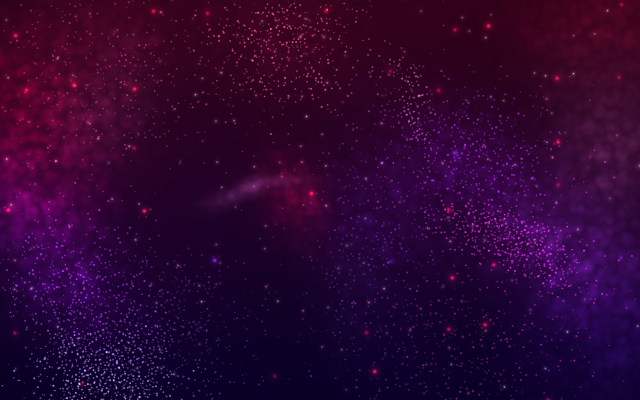
Give the GLSL for this background, as a Shadertoy shader.

```glsl
// Dark crimson and violet nebula with soft bokeh haze, drifting dust and scattered stars.
#define TOP_COLOR vec3(0.180, 0.005, 0.095)
#define MID_COLOR vec3(0.118, 0.005, 0.145)
#define LOW_COLOR vec3(0.040, 0.000, 0.155)
#define HAZE_GAIN 1.0
#define HAZE_WARP 0.07
#define DUST_GAIN 0.85
#define DUST_SIZE 0.0019
#define STAR_GAIN 0.65
#define EMBER_COLOR vec3(0.85, 0.08, 0.25)

float hash(vec2 p) {
    return fract(sin(dot(p, vec2(127.1, 311.7))) * 43758.5);
}

vec2 hash2(vec2 p) {
    return vec2(hash(p), hash(p + 19.7));
}

float noise(vec2 p) {
    vec2 i = floor(p), f = fract(p);
    f = f * f * (3.0 - 2.0 * f);
    return mix(mix(hash(i), hash(i + vec2(1, 0)), f.x),
               mix(hash(i + vec2(0, 1)), hash(i + vec2(1, 1)), f.x), f.y);
}

float fbm(vec2 p) {
    float sum = 0.0, gain = 0.5;
    for (int i = 0; i < 4; i++) {
        sum += gain * noise(p);
        p = p * 2.03 + 11.3;
        gain *= 0.5;
    }
    return sum;
}

mat2 turn(float a) {
    return mat2(cos(a), -sin(a), sin(a), cos(a));
}

// Tilted gaussian patch
float blob(vec2 p, vec2 center, vec2 radii, float tilt) {
    vec2 q = turn(tilt) * (p - center) / radii;
    return exp(-dot(q, q));
}

// Overlapping soft discs
float bokeh(vec2 p, float cell) {
    vec2 id = floor(p / cell);
    float sum = 0.0;
    for (int y = -1; y <= 1; y++)
    for (int x = -1; x <= 1; x++) {
        vec2 n = id + vec2(x, y);
        float d = length(p / cell - n - hash2(n));
        sum += hash(n + 5.1) * (1.0 - smoothstep(0.3, 0.75, d));
    }
    return sum;
}

// Colored haze light
vec3 haze(vec2 p) {
    vec3 c = vec3(0.31, 0.00, 0.09) * blob(p, vec2(0.07, 0.70), vec2(0.18, 0.15), -0.5);
    c += vec3(0.22, 0.00, 0.17) * blob(p, vec2(0.06, 0.52), vec2(0.18, 0.11), 0.0);
    c += vec3(0.18, 0.02, 0.25) * blob(p, vec2(0.13, 0.34), vec2(0.21, 0.14), -0.6);
    c += vec3(0.12, 0.05, 0.09) * blob(p, vec2(0.26, 0.74), vec2(0.12, 0.15), -0.4);
    c += vec3(0.09, 0.01, 0.04) * blob(p, vec2(0.22, 0.93), vec2(0.26, 0.13), 0.0);
    c += vec3(0.10, 0.01, 0.05) * blob(p, vec2(0.73, 0.92), vec2(0.18, 0.15), 0.0);
    c += vec3(0.15, 0.01, 0.04) * blob(p, vec2(1.54, 0.96), vec2(0.24, 0.12), 0.0);
    c += vec3(0.17, 0.09, 0.14) * blob(p, vec2(1.53, 0.66), vec2(0.14, 0.20), 0.0);
    c += vec3(0.19, 0.05, 0.27) * blob(p, vec2(1.42, 0.39), vec2(0.20, 0.14), -0.4);
    c += vec3(0.09, 0.02, 0.17) * blob(p, vec2(1.52, 0.18), vec2(0.18, 0.18), 0.0);
    c += vec3(0.08, 0.01, 0.14) * blob(p, vec2(1.18, 0.59), vec2(0.22, 0.13), -0.5);
    c += vec3(0.06, 0.01, 0.11) * blob(p, vec2(0.95, 0.48), vec2(0.16, 0.13), 0.0);
    c += vec3(0.04, 0.02, 0.07) * blob(p, vec2(0.91, 0.28), vec2(0.12, 0.16), 0.0);
    c += vec3(0.28, 0.01, 0.07) * blob(p, vec2(0.73, 0.51), vec2(0.07, 0.11), 0.25);
    return c;
}

// Dust tint weighted by density, density in alpha
vec4 dust(vec2 p) {
    vec4 d = vec4(0.80, 0.72, 0.90, 1) * 0.75 * blob(p, vec2(0.27, 0.05), vec2(0.14, 0.10), -0.2);
    d += vec4(0.55, 0.22, 0.72, 1) * 0.45 * blob(p, vec2(0.22, 0.24), vec2(0.20, 0.15), -0.7);
    d += vec4(0.30, 0.15, 0.42, 1) * 0.25 * blob(p, vec2(0.46, 0.18), vec2(0.15, 0.15), 0.0);
    d += vec4(0.72, 0.38, 0.48, 1) * 0.50 * blob(p, vec2(0.71, 0.90), vec2(0.14, 0.14), 0.3);
    d += vec4(0.50, 0.20, 0.32, 1) * 0.20 * blob(p, vec2(0.27, 0.80), vec2(0.24, 0.17), 0.0);
    d += vec4(0.68, 0.42, 0.65, 1) * 0.60 * blob(p, vec2(1.03, 0.74), vec2(0.035, 0.10), 0.2);
    d += vec4(0.48, 0.13, 0.68, 1) * 0.38 * blob(p, vec2(1.19, 0.63), vec2(0.20, 0.12), -0.5);
    d += vec4(0.82, 0.16, 0.65, 1) * 0.95 * blob(p, vec2(1.28, 0.40), vec2(0.16, 0.065), -0.4);
    d += vec4(0.55, 0.12, 0.38, 1) * 0.25 * blob(p, vec2(1.18, 0.14), vec2(0.22, 0.16), 0.0);
    d += vec4(0.32, 0.15, 0.45, 1) * 0.25 * blob(p, vec2(0.92, 0.38), vec2(0.14, 0.24), 0.0);
    return d;
}

// One jittered layer of dust points
vec3 dustLayer(vec2 p, float cell, float angle, float pixel) {
    mat2 m = turn(angle);
    vec2 id = floor(m * p / cell);
    vec2 center = ((id + 0.25 + 0.5 * hash2(id + angle)) * cell) * m;
    vec4 d = dust(center);
    float radius = DUST_SIZE * mix(0.6, 1.4, hash(id + 3.3));
    float disc = 1.0 - smoothstep(radius - pixel * 0.7, radius + pixel * 0.7, length(p - center));
    float lit = step(hash(id + 8.9), d.a) * mix(0.3, 1.0, hash(id + 6.1));
    return d.rgb / max(d.a, 0.001) * lit * disc;
}

// Sparse glowing points: x is the light, y a random tint
vec2 stars(vec2 p, float cell, float radius, float chance) {
    vec2 id = floor(p / cell);
    float d = length(p - (id + 0.2 + 0.6 * hash2(id + cell)) * cell) / radius;
    float light = exp(-d * d) + 0.22 * exp(-d * d * 0.12);
    return vec2(light * step(hash(id + 2.7), chance) * mix(0.3, 1.0, hash(id + 4.4)), hash(id + 7.7));
}

void mainImage(out vec4 fragColor, in vec2 fragCoord) {
    float pixel = 1.0 / iResolution.y;
    vec2 p = fragCoord * pixel;

    // Vertical backdrop
    vec3 color = mix(LOW_COLOR, MID_COLOR, smoothstep(0.0, 0.55, p.y));
    color = mix(color, TOP_COLOR, smoothstep(0.4, 1.0, p.y));
    color *= 0.85 + 0.3 * fbm(p * 4.0);

    // Haze broken into soft discs
    vec2 warped = p + HAZE_WARP * (vec2(fbm(p * 6.0), fbm(p * 6.0 + 31.0)) - 0.47);
    float grain = 0.45 + 0.35 * bokeh(p, 0.032) + 0.25 * bokeh(p + 3.7, 0.018);
    color += HAZE_GAIN * haze(warped) * grain * (0.6 + 0.8 * fbm(p * 9.0));

    // Pale streak beside the central red glow
    float streak = blob(warped, vec2(0.63, 0.53), vec2(0.10, 0.022), 0.25);
    color += vec3(0.27, 0.14, 0.26) * streak * grain;

    // Fine dust
    for (int i = 0; i < 3; i++) {
        float k = float(i);
        color += DUST_GAIN * dustLayer(p, 0.0115 + 0.0025 * k, 0.4 + 0.7 * k, pixel);
    }

    // Small pale stars and larger embers
    vec2 pale = stars(p, 0.052, 0.0022, 0.3);
    color += STAR_GAIN * pale.x * mix(vec3(0.9, 0.4, 0.6), vec3(0.85, 0.8, 0.95), pale.y);
    vec2 ember = stars(p + 0.03, 0.15, 0.0042, 0.4);
    color += ember.x * mix(EMBER_COLOR, vec3(0.5, 0.15, 0.85), step(0.8, ember.y));

    fragColor = vec4(clamp(color, 0.0, 1.0), 1.0);
}
```
